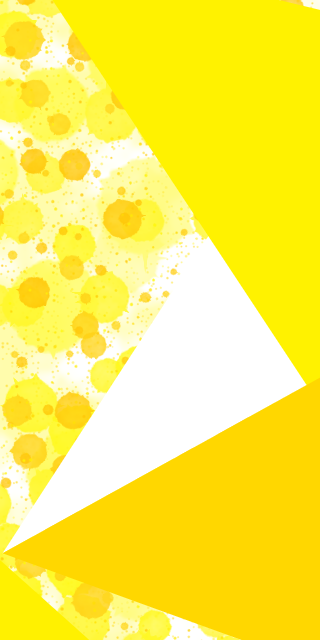
This background is drawn by a WebGL 1 fragment shader. Its source:

```glsl
precision highp float;
// Flat yellow, amber and white facets cut across a paper of paint splatter.
// Facets are intersections of half planes; splatter is layered jittered grids
// of rough-edged blots. Coordinates run 0..1 across and 0..2 upward.
uniform vec2 u_resolution;

float hash(vec2 p) {
  return fract(sin(dot(p, vec2(127.1, 311.7))) * 43758.545);
}

float noise(vec2 p) {
  vec2 i = floor(p), f = fract(p);
  f = f * f * (3.0 - 2.0 * f);
  return mix(mix(hash(i), hash(i + vec2(1, 0)), f.x),
             mix(hash(i + vec2(0, 1)), hash(i + vec2(1, 1)), f.x), f.y);
}

float fbm(vec2 p) {
  return 0.55 * noise(p) + 0.3 * noise(p * 2.1 + 7.0) + 0.15 * noise(p * 4.3 + 19.0);
}

// Smooth coverage of the half plane to the left of the ray a -> b.
float leftOf(vec2 p, vec2 a, vec2 b) {
  vec2 d = normalize(b - a), q = p - a;
  return clamp(0.5 + (d.x * q.y - d.y * q.x) * u_resolution.x, 0.0, 1.0);
}

// Paints one grid of blots; size and softness are in cell units.
vec3 blots(vec3 col, vec2 p, float cells, float size, float density,
           float soft, float alpha, vec3 tintA, vec3 tintB, float seed) {
  vec2 g = p * cells;
  float blur = max(soft, cells / u_resolution.x);
  for (int j = -1; j <= 1; j++) {
    for (int i = -1; i <= 1; i++) {
      vec2 cell = floor(g) + vec2(float(i), float(j));
      vec2 key = cell + seed;
      vec2 center = cell + 0.15 + 0.7 * vec2(hash(key + 3.1), hash(key + 8.7));
      vec2 d = g - center;
      float dist = length(d);
      vec2 dir = d / max(dist, 0.0001);
      float radius = size * mix(0.55, 1.0, hash(key + 5.3));

      // Wobbling rim with a few thin rays of flung paint.
      float rim = 0.92 + 0.16 * fbm(d / radius * 4.0 + key * 7.0);
      rim += 0.4 * pow(noise(dir * 6.0 + key * 5.0), 9.0);
      float cover = 1.0 - smoothstep(-blur, blur, dist - radius * rim);
      cover *= step(hash(key), density);

      // Pigment is uneven inside and slightly denser toward the rim.
      float pigment = 0.78 + 0.3 * fbm(d / radius * 2.0 + key * 3.0);
      pigment += 0.1 * smoothstep(0.5, 1.0, dist / radius);
      vec3 tint = mix(tintA, tintB, hash(key + 12.9));
      col = mix(col, tint, cover * min(alpha * pigment, 1.0));
    }
  }
  return col;
}

vec3 splatter(vec2 p) {
  vec3 pale = vec3(1.0, 0.98, 0.5);
  vec3 lemon = vec3(1.0, 0.98, 0.02);
  vec3 gold = vec3(1.0, 0.85, 0.12);
  vec3 amber = vec3(1.0, 0.77, 0.02);

  // Watery stain, stronger toward the left margin.
  float stain = smoothstep(0.35, 0.7, fbm(p * 6.0) + 0.18 - 0.3 * p.x);
  vec3 col = mix(vec3(1.0), pale, 0.65 * stain);

  // Fine spray, then washes, full blots and droplets.
  col = blots(col, p, 64.0, 0.24, 0.4, 0.05, 0.8, pale, gold, 41.0);
  col = blots(col, p, 3.2, 0.48, 0.75, 0.025, 0.55, pale, lemon, 11.0);
  col = blots(col, p, 5.2, 0.46, 0.75, 0.02, 0.82, lemon, vec3(1.0, 0.96, 0.25), 23.0);
  col = blots(col, p, 6.3, 0.38, 0.6, 0.018, 0.8, gold, amber, 37.0);
  col = blots(col, p, 17.0, 0.3, 0.22, 0.03, 0.8, gold, amber, 53.0);
  return blots(col, p, 45.0, 0.22, 0.16, 0.05, 0.85, lemon, amber, 67.0);
}

void main() {
  vec2 p = gl_FragCoord.xy / u_resolution * vec2(1.0, 2.0);
  vec2 apex = vec2(0.008, 0.271);
  vec2 ridge = vec2(1.0, 0.82);
  vec3 col = splatter(p);

  // White wedge opening from the apex.
  float wedge = leftOf(p, vec2(0.643, 1.25), apex) * leftOf(p, apex, ridge);
  col = mix(col, vec3(1.0), wedge);

  // Large yellow facet, clipped at the top corner.
  float facet = leftOf(p, vec2(0.164, 2.0), vec2(0.958, 0.797));
  facet *= 1.0 - leftOf(p, vec2(0.872, 2.0), vec2(1.0, 1.969));
  col = mix(col, vec3(1.0, 0.95, 0.0), facet);

  // Amber facet below the ridge.
  float lower = leftOf(p, ridge, apex) * leftOf(p, apex, vec2(0.755, 0.0));
  col = mix(col, vec3(1.0, 0.843, 0.0), lower);

  // Small yellow corner at the lower left.
  float corner = leftOf(p, vec2(0.279, 0.0), vec2(0.0, 0.25));
  col = mix(col, vec3(1.0, 0.945, 0.0), corner);

  gl_FragColor = vec4(col, 1.0);
}
```
